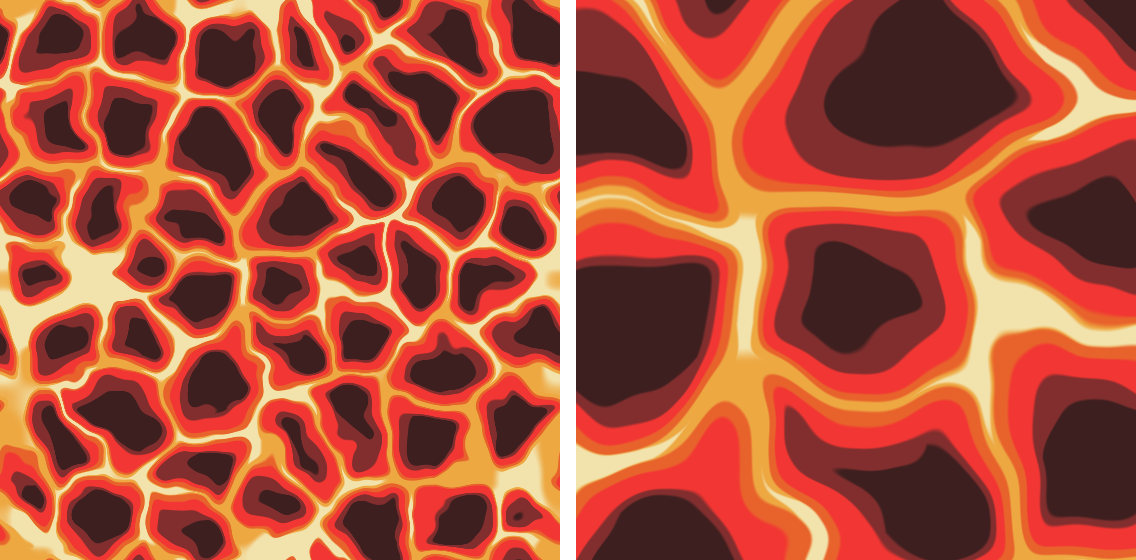
Left: the whole. Right: its middle third, enlarged.
Write a three.js fragment shader that draws this texture.

```glsl
#define CELLS 7.0         // plates across the tile
#define JITTER 0.86       // irregularity of the plates
#define WARP 0.26         // waviness of the cracks
#define ROUNDNESS 20.0    // lower values round the plate corners more
#define CREAM_WIDTH 0.026 // widths are distances from a crack, in plates
#define GOLD_WIDTH 0.032
#define ORANGE_WIDTH 0.068
#define RED_WIDTH 0.155
#define CORE_DEPTH 0.222
#define POOL_SIZE 0.11    // extra width of the molten pools
#define SOFTNESS 0.007    // half width of the smoothed edges

varying vec2 vUv;

const vec3 CREAM = vec3(0.95, 0.89, 0.68);
const vec3 GOLD = vec3(0.93, 0.66, 0.26);
const vec3 ORANGE = vec3(0.91, 0.39, 0.17);
const vec3 RED = vec3(0.95, 0.21, 0.20);
const vec3 MAROON = vec3(0.51, 0.18, 0.18);
const vec3 CORE = vec3(0.24, 0.12, 0.12);

vec2 hash2(vec2 p) {
  vec3 q = fract(p.xyx * vec3(0.1031, 0.1030, 0.0973));
  q += dot(q, q.yzx + 33.33);
  return fract((q.xx + q.yz) * q.zy);
}

// Value noise that wraps after a whole number of repeats
float noise(vec2 uv, float repeats, float seed) {
  vec2 p = uv * repeats;
  vec2 i = floor(p);
  vec2 f = fract(p);
  f = f * f * f * (f * (f * 6.0 - 15.0) + 10.0);
  vec2 lo = mod(i, repeats) + seed;
  vec2 hi = mod(i + 1.0, repeats) + seed;
  float bottom = mix(hash2(lo).x, hash2(vec2(hi.x, lo.y)).x, f.x);
  float top = mix(hash2(vec2(lo.x, hi.y)).x, hash2(hi).x, f.x);
  return mix(bottom, top, f.y);
}

vec2 site(vec2 cell) {
  return cell + 0.5 + JITTER * (hash2(mod(cell, CELLS) + 11.0) - 0.5);
}

// Rounded distance to the nearest crack; also returns the plate and its centre
float crackDistance(vec2 p, out vec2 plate, out vec2 centre) {
  vec2 base = floor(p);
  float nearest = 100.0;
  for (int y = -1; y <= 1; y++) {
    for (int x = -1; x <= 1; x++) {
      vec2 cell = base + vec2(float(x), float(y));
      vec2 s = site(cell);
      float d = dot(s - p, s - p);
      if (d < nearest) {
        nearest = d;
        plate = cell;
        centre = s;
      }
    }
  }
  float sum = 0.0;
  for (int y = -2; y <= 2; y++) {
    for (int x = -2; x <= 2; x++) {
      if (x == 0 && y == 0) continue;
      vec2 s = site(plate + vec2(float(x), float(y)));
      float edge = dot(0.5 * (s + centre) - p, normalize(s - centre));
      sum += exp(-ROUNDNESS * edge);
    }
  }
  return -log(sum) / ROUNDNESS;
}

// 1 where the distance is below the width
float band(float d, float width) {
  return 1.0 - smoothstep(width - SOFTNESS, width + SOFTNESS, d);
}

void main() {
  // Wavy cracks
  vec2 bend = vec2(noise(vUv, 14.0, 40.0), noise(vUv, 14.0, 80.0)) - 0.5;
  vec2 ripple = vec2(noise(vUv, 28.0, 120.0), noise(vUv, 28.0, 160.0)) - 0.5;
  vec2 p = vUv * CELLS + WARP * (bend + 0.35 * ripple);

  vec2 plate, centre;
  float crack = crackDistance(p, plate, centre);
  crack -= POOL_SIZE * smoothstep(0.72, 0.97, noise(vUv, 6.0, 200.0));
  float d = max(crack, 0.0);

  // Uneven widths; each side of a crack glows differently
  vec2 chance = hash2(mod(plate, CELLS) + 240.0);
  float swell = noise(vUv, 14.0, 280.0);
  float streak = noise(vUv, 14.0, 320.0);
  float lump = noise(vUv, 14.0, 360.0) - 0.5;
  float creamWidth = CREAM_WIDTH * clamp(4.0 * (streak - 0.45), -1.0, 1.0);
  float goldWidth = GOLD_WIDTH * (0.4 + 1.2 * swell);
  float orangeWidth = ORANGE_WIDTH * (0.55 + 0.5 * chance.x + 0.4 * swell);
  float redWidth = RED_WIDTH + 0.09 * lump;

  // Lopsided dark core, kept inside the maroon
  vec2 tilt = vec2(0.12, 0.0) + 0.5 * (chance - 0.5);
  float notch = noise(vUv, 21.0, 400.0) - 0.5;
  float core = d + dot(p - centre, tilt) + 0.16 * notch - CORE_DEPTH;
  core = min(core, d - redWidth - 0.03);

  vec3 color = mix(CORE, MAROON, band(core, 0.0));
  color = mix(color, RED, band(d, redWidth));
  color = mix(color, ORANGE, band(d, orangeWidth));
  color = mix(color, GOLD, band(d, goldWidth));
  color = mix(color, CREAM, band(d, creamWidth));
  gl_FragColor = vec4(color, 1.0);
}
```
